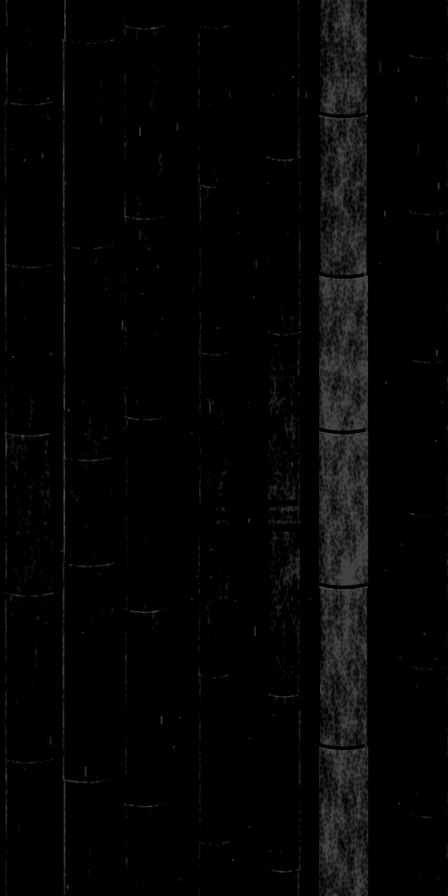
This texture is drawn by a Shadertoy shader. Its source:

```glsl
// A row of bamboo poles in near-black, lit faintly through worn, grainy skin.
// Each pole has an exposure level; layered cellular noise is added to it and
// clipped at black, so dim poles keep only stray flecks, joints and rims.

const int POLES = 7;
const float SEAM = 1.151;          // height of the doubled joint and glow, from the top
const float GLOW_SIZE = 0.37;      // vertical reach of the glow about the seam
const float SKIN_GRAY = 0.26;      // brightest skin
const float LINE_GRAY = 0.30;      // joints, rims and flecks
const float JOINT_BOW = 0.007;     // upward curve of joint ends
const float JOINT_JITTER = 0.015;  // uneven joint spacing
const float FLECK_CHANCE = 0.13;
const vec2 FLECK_GRID = vec2(24.0, 16.0);

// centre x, half width, first joint, joint spacing (canvas width = 1)
const vec4 SHAPE[POLES] = vec4[POLES](
    vec4(0.064, 0.053, 0.234, 0.367), vec4(0.196, 0.056, 0.100, 0.419),
    vec4(0.323, 0.045, 0.060, 0.436), vec4(0.477, 0.034, 0.060, 0.364),
    vec4(0.634, 0.037, 0.352, 0.400), vec4(0.767, 0.053, 0.271, 0.350),
    vec4(0.958, 0.044, 0.135, 0.339));

// exposure, extra glow at the seam, rim light (negative = left), joint pinch
const vec4 LIGHT[POLES] = vec4[POLES](
    vec4(-0.45, 0.25, -0.25, 0.0), vec4(-0.45, 0.05, -0.60, 0.53),
    vec4(-0.45, 0.00, -0.05, 0.0), vec4(-0.55, 0.20, -0.15, 0.0),
    vec4(-0.40, 0.52,  0.20, 0.0), vec4( 0.57, 0.14,  0.50, 0.0),
    vec4(-0.78, 0.00,  0.05, 0.0));

vec2 hash2(vec2 c) {
    vec2 q = vec2(dot(c, vec2(127.1, 311.7)), dot(c, vec2(269.5, 183.3)));
    return fract(sin(q) * 43758.5);
}

// Distance to the nearest scattered cell point
float cellular(vec2 p) {
    vec2 cell = floor(p);
    float nearest = 2.0;
    for (int j = -1; j <= 1; j++)
        for (int i = -1; i <= 1; i++) {
            vec2 c = cell + vec2(i, j);
            nearest = min(nearest, distance(p, c + hash2(c)));
        }
    return nearest;
}

// Zero-centred wear: fine grain, vertical streaks, broad patches
float wear(vec2 p) {
    return 0.75 * (cellular(p * vec2(140.0, 90.0)) - 0.45)
         + 0.60 * (cellular(p * vec2(75.0, 18.0) + 31.0) - 0.45)
         + 0.65 * (cellular(p * vec2(26.0, 11.0) + 67.0) - 0.45);
}

float stripe(float d, float halfWidth, float px) {
    return 1.0 - smoothstep(halfWidth - px, halfWidth + px, abs(d));
}

// Signed distance to the nearest joint (x) and index of the segment (y)
vec2 joints(float y, vec4 shape, float pinch) {
    vec2 result = vec2(9.0, -2.0);
    for (int k = -1; k <= 6; k++) {
        float n = float(k), t = n - 2.5;
        float shift = JOINT_JITTER * sin(2.4 * n + 40.0 * shape.z) - pinch * t * exp(-t * t);
        float d = y - shape.z - shape.w * (n + shift);
        if (abs(d) < abs(result.x)) result.x = d;
        if (d > 0.0) result.y = n;
    }
    return result;
}

// Sparse dots and short vertical scratches
float flecks(vec2 p, float px) {
    vec2 g = p * FLECK_GRID, cell = floor(g);
    vec2 place = hash2(cell), kind = hash2(cell + 57.0);
    vec2 d = (g - cell - 0.25 - 0.5 * place) / FLECK_GRID;
    float halfLength = 0.012 * pow(kind.y, 5.0);
    d.y = max(abs(d.y) - halfLength, 0.0);
    return step(kind.x, FLECK_CHANCE) * stripe(length(d), 0.002, px) * (0.25 + 0.75 * place.y);
}

void mainImage(out vec4 fragColor, in vec2 fragCoord) {
    vec2 p = fragCoord / iResolution.xy;
    p = vec2(p.x, 2.0 - 2.0 * p.y);
    float px = 0.7 / iResolution.x;
    float grain = wear(p);
    float seamDist = abs(p.y - SEAM);
    float gray = LINE_GRAY * flecks(p, px) * 0.8;

    for (int i = 0; i < POLES; i++) {
        vec4 shape = SHAPE[i], light = LIGHT[i];
        float u = (p.x - shape.x) / shape.y;
        if (abs(u) > 1.2) continue;

        vec2 joint = joints(p.y + JOINT_BOW * u * u, shape, light.w);
        vec2 vary = hash2(vec2(joint.y, i)) - 0.5;
        float inset = (abs(u) - 1.0) * shape.y + 0.004 * vary.x;
        float inside = 1.0 - smoothstep(-px, px, inset);
        float glow = seamDist / GLOW_SIZE;
        float exposure = light.x + light.y * exp(-glow * glow * glow) + 0.12 * vary.y;

        // Doubled joint mirrored about the seam on the two middle poles
        float d = joint.x, rung = 0.0, gap = 0.0;
        if ((i == 3 || i == 4) && seamDist < 0.045) {
            d = 9.0;
            rung = stripe(seamDist - 0.0143, 0.004, px);
            gap = stripe(seamDist - 0.029, 0.006, px);
        }

        // Skin, brighter just below a joint and darker to the left rim
        float skin = exposure + 0.22 * exp(-abs(d) / 0.018) + 0.35 * rung - gap
                   - 0.25 * smoothstep(0.65, 1.0, -u) + grain;
        skin = clamp(skin, 0.0, 1.0) * inside * (1.0 - stripe(d + 0.006, 0.004, px));
        gray = max(gray, SKIN_GRAY * skin);

        // Joint line and broken rim light
        float jointLight = clamp(0.55 + 0.5 * exposure + grain, 0.0, 1.0);
        float reach = 1.0 - smoothstep(1.0, 1.06, abs(u));
        float rimLight = clamp(abs(light.z) + 0.9 * grain, 0.0, 1.0);
        float rim = stripe(inset + 0.003, 0.002, px) * step(0.0, u * light.z);
        gray = max(gray, LINE_GRAY * max(jointLight * reach * stripe(d, 0.002, px), rimLight * rim));
    }
    fragColor = vec4(vec3(gray), 1.0);
}
```
